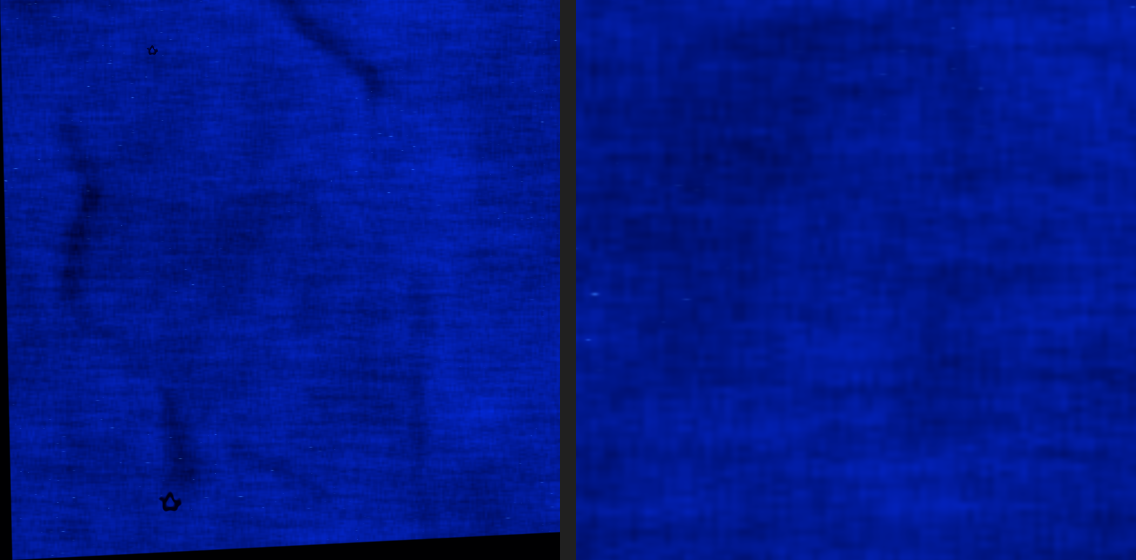
Left, the full canvas; right, a detail of the centre.
Write a Shadertoy shader that draws this texture.

```glsl
#define BASE_TONE 0.585
#define CLOUD_AMOUNT 0.24
#define MOTTLE_AMOUNT 0.17
#define STREAK_AMOUNT 0.11
#define WEAVE_AMOUNT 0.085
#define FOLD_DEPTH 0.19
#define FLECK_GLOW 0.22
#define FOLD_COUNT 11

// Segments of the creases: start.xy, end.xy
const vec4 folds[FOLD_COUNT] = vec4[FOLD_COUNT](
    vec4(0.49, 1.02, 0.55, 0.94), vec4(0.55, 0.94, 0.66, 0.86),
    vec4(0.66, 0.86, 0.67, 0.80), vec4(0.12, 0.78, 0.16, 0.65),
    vec4(0.16, 0.65, 0.13, 0.49), vec4(0.14, 0.47, 0.30, 0.31),
    vec4(0.31, 0.29, 0.33, 0.15), vec4(0.43, 0.19, 0.58, 0.10),
    vec4(0.74, 0.50, 0.76, 0.06), vec4(0.55, 0.48, 0.55, 0.41),
    vec4(0.52, 0.82, 0.67, 0.58));
const float foldStrength[FOLD_COUNT] = float[FOLD_COUNT](
    0.9, 1.0, 0.6, 0.8, 0.9, 0.35, 0.8, 0.5, 0.4, 0.5, 0.25);

float hash(vec2 p) {
    return fract(sin(dot(p, vec2(127.1, 311.7))) * 43758.5453);
}

float noise(vec2 p) {
    vec2 i = floor(p), f = fract(p);
    f = f * f * (3.0 - 2.0 * f);
    return mix(mix(hash(i), hash(i + vec2(1, 0)), f.x),
               mix(hash(i + vec2(0, 1)), hash(i + vec2(1, 1)), f.x), f.y);
}

float fbm(vec2 p) {
    float sum = 0.0, amplitude = 0.5;
    for (int i = 0; i < 4; i++) {
        sum += amplitude * noise(p);
        p = mat2(1.6, 1.2, -1.2, 1.6) * p + 7.3;
        amplitude *= 0.5;
    }
    return sum / 0.9375;
}

// Dark valley with a faint lit ridge along one side
float foldShade(vec2 p, vec4 fold, float width) {
    vec2 along = fold.zw - fold.xy, rel = p - fold.xy;
    float t = clamp(dot(rel, along) / dot(along, along), 0.0, 1.0);
    float d = length(rel - along * t) / width;
    float side = (rel.x * along.y - rel.y * along.x) / (length(along) * width);
    return exp(-d * d) - 0.3 * smoothstep(0.0, 1.5, side) * exp(-d * d * 0.3);
}

// Sparse short bright threads, one candidate per cell
float flecks(vec2 p, float cells) {
    vec2 grid = p * cells, id = floor(grid);
    vec2 center = 0.3 + 0.4 * vec2(hash(id + 3.1), hash(id + 8.7));
    vec2 size = vec2(mix(0.08, 0.27, hash(id + 5.9)), 0.07);
    float shape = exp(-2.0 * dot((fract(grid) - center) / size,
                                 (fract(grid) - center) / size));
    return shape * smoothstep(0.88, 1.0, hash(id + 1.7));
}

// Ragged small tear with a hollow middle
float tear(vec2 p, vec2 center, float radius) {
    vec2 rel = (p - center) / radius;
    float r = length(rel) + 0.9 * (noise(rel * 1.8 + 4.0) - 0.5);
    return smoothstep(0.55, 0.1, abs(r - 0.6));
}

float clothMask(vec2 p) {
    float pixel = 1.0 / iResolution.y;
    float left = p.x - 0.022 * (1.0 - p.y);
    float bottom = p.y - 0.051 * (p.x - 0.022);
    return smoothstep(-pixel, pixel, min(left, bottom));
}

void mainImage(out vec4 fragColor, in vec2 fragCoord) {
    vec2 uv = fragCoord / iResolution.xy;
    vec2 warp = vec2(fbm(uv * 7.0), fbm(uv * 7.0 + 31.0)) - 0.5;
    vec2 bent = uv + 0.05 * warp;

    // Broad light and worn patches
    float tone = BASE_TONE;
    tone += CLOUD_AMOUNT * (fbm(bent * vec2(4.5, 3.5) + 12.0) - 0.5);
    tone += MOTTLE_AMOUNT * (fbm(uv * vec2(15.0, 19.0) + 40.0) - 0.5);
    tone += 0.06 * (noise(bent * vec2(22.0, 5.0)) - 0.5);
    tone += 0.05 * smoothstep(0.45, 1.0, uv.y) * (uv.x - 0.3);

    // Slubs and threads of the weave
    vec2 thread = uv + vec2(0.0, 0.006 * noise(uv * 5.0));
    tone += STREAK_AMOUNT * (noise(thread * vec2(16.0, 130.0)) - 0.5);
    tone += 0.5 * STREAK_AMOUNT * (noise(thread * vec2(6.0, 60.0) + 9.0) - 0.5);
    tone += WEAVE_AMOUNT * (noise(uv * vec2(90.0, 260.0)) - 0.5);
    tone += WEAVE_AMOUNT * (noise(uv * vec2(250.0, 75.0) + 50.0) - 0.5);

    // Creases
    float shade = 0.0;
    for (int i = 0; i < FOLD_COUNT; i++) {
        float width = mix(0.014, 0.03, foldStrength[i]) * (0.6 + 0.8 * noise(uv * 14.0));
        shade += foldStrength[i] * foldShade(bent, folds[i], width);
    }
    tone -= FOLD_DEPTH * min(shade, 1.2);

    // Lint and tears
    float lint = flecks(uv, 48.0) + 0.7 * flecks(uv + 0.37, 75.0);
    lint *= smoothstep(0.35, 0.65, noise(uv * 6.0 + 20.0));
    tone += FLECK_GLOW * lint;
    float damage = max(tear(uv, vec2(0.304, 0.101), 0.016),
                       0.8 * tear(uv, vec2(0.272, 0.909), 0.008));
    tone = max(tone, 0.16) * (1.0 - 0.85 * damage);

    // Blue dye ramp over a near black backing
    vec3 dye = vec3(0.01 * smoothstep(0.5, 0.7, tone), max(0.235 * tone - 0.039, 0.0), tone);
    dye += vec3(0.12, 0.18, 0.04) * lint;
    vec3 backing = vec3(0.0, 0.0, 0.008);
    fragColor = vec4(mix(backing, dye, clothMask(uv)), 1.0);
}
```
